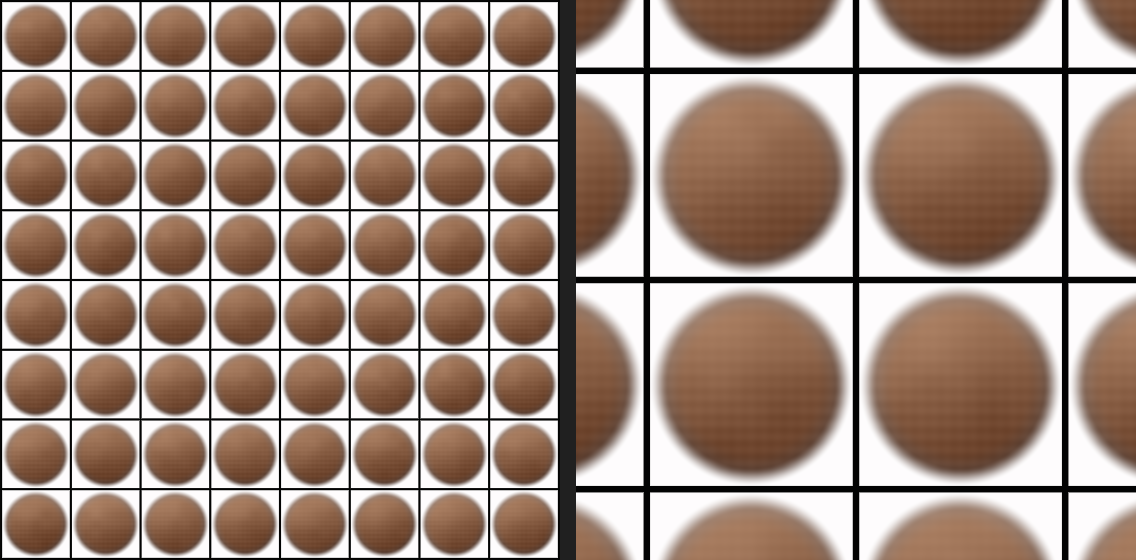
Left: the whole. Right: its middle third, enlarged.
Write a WebGL 1 fragment shader that draws this pattern.

```glsl
precision highp float;

uniform vec2 u_resolution;

#define CELLS 8.0
#define LINE_WIDTH 0.0039
#define BALL_RADIUS 0.442
#define BALL_BLUR 0.046
#define WEAVE_COUNT 16.0
#define WEAVE_DEPTH 0.012
#define VARIATION 0.025
#define LIT_COLOR vec3(0.66, 0.49, 0.375)
#define SHADE_COLOR vec3(0.395, 0.235, 0.145)
#define PAPER_COLOR vec3(0.995, 0.99, 0.992)
#define LINE_COLOR vec3(0.01)

float hash(vec2 p) {
  vec3 h = fract(vec3(p.xyx) * 0.1031);
  h += dot(h, h.yzx + 33.33);
  return fract((h.x + h.y) * h.z);
}

float valueNoise(vec2 p) {
  vec2 i = floor(p);
  vec2 f = fract(p);
  f = f * f * (3.0 - 2.0 * f);
  return mix(mix(hash(i), hash(i + vec2(1.0, 0.0)), f.x),
             mix(hash(i + vec2(0.0, 1.0)), hash(i + 1.0), f.x), f.y);
}

// Faint horizontal and vertical threads, strongest in the lower half.
float weave(vec2 q) {
  vec2 threads = cos(6.28318 * WEAVE_COUNT * q);
  float strength = mix(1.0, 0.4, smoothstep(-0.2, 0.3, q.y));
  return (threads.y + 0.4 * threads.x) * strength * WEAVE_DEPTH;
}

vec3 ballColor(vec2 q, vec2 cell) {
  // Light falls from the upper left, shifting a little in each cell.
  float tilt = -0.3 + 0.2 * (hash(cell + 7.0) - 0.5);
  float facing = dot(q, normalize(vec2(tilt, 1.0))) / BALL_RADIUS;
  vec3 color = mix(SHADE_COLOR, LIT_COLOR, smoothstep(-1.15, 1.15, facing));

  // Soft highlight, mottling and threads.
  vec2 toGlow = q - vec2(-0.13, 0.16);
  color += 0.025 * exp(-dot(toGlow, toGlow) * 30.0);
  color += VARIATION * (valueNoise(q * 7.0 + cell * 19.0) - 0.5);
  color += VARIATION * (hash(cell) - 0.5);
  color += weave(q);

  // Greyed rim.
  float rim = smoothstep(0.31, 0.47, length(q));
  float grey = dot(color, vec3(0.3, 0.59, 0.11));
  return mix(color, vec3(grey) + vec3(0.03, 0.0, 0.0), 0.6 * rim);
}

void main() {
  vec2 uv = gl_FragCoord.xy / u_resolution;
  float pixel = 1.0 / min(u_resolution.x, u_resolution.y);

  // The outer lines lie fully inside the canvas.
  float pitch = (1.0 - LINE_WIDTH) / CELLS;
  vec2 grid = (uv - 0.5 * LINE_WIDTH) / pitch;
  vec2 cell = floor(grid);
  vec2 local = fract(grid);
  vec2 q = local - 0.5;

  // Blurred ball on paper.
  float cover = 1.0 - smoothstep(BALL_RADIUS - BALL_BLUR,
                                 BALL_RADIUS + BALL_BLUR, length(q));
  vec3 color = mix(PAPER_COLOR, ballColor(q, cell), cover);

  // Grid lines.
  vec2 toEdge = min(local, 1.0 - local) * pitch;
  float lineDist = min(toEdge.x, toEdge.y) - 0.5 * LINE_WIDTH;
  float ink = 1.0 - smoothstep(-0.6 * pixel, 0.6 * pixel, lineDist);
  color = mix(color, LINE_COLOR, ink);

  gl_FragColor = vec4(color, 1.0);
}
```
